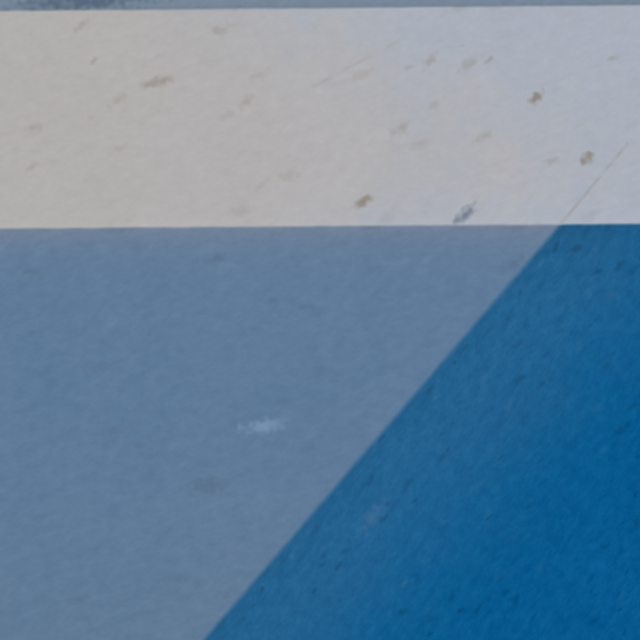
A WebGL 1 fragment shader for this background:

```glsl
precision highp float;
// Painted wall: a pale horizontal band over slate paint, cut by a deep blue
// wedge. Half-plane distances split the fields; gradient noise gives the
// mottling and pitted grain, and hashed cells scatter small slanted flecks.

uniform vec2 u_resolution;

const vec3 PALE_COOL = vec3(0.662, 0.690, 0.738);
const vec3 PALE_WARM = vec3(0.692, 0.687, 0.698);
const vec3 SLATE = vec3(0.370, 0.480, 0.600);
const vec3 SLATE_DUSTY = vec3(0.460, 0.515, 0.592);
const vec3 BLUE_EDGE = vec3(0.145, 0.383, 0.562);
const vec3 BLUE_DEEP = vec3(0.028, 0.344, 0.552);
const vec3 TOP_STRIP = vec3(0.470, 0.535, 0.605);
const vec3 OCHRE = vec3(0.520, 0.480, 0.425);
const vec3 SHADE = vec3(0.300, 0.360, 0.450);
const vec3 CHALK = vec3(0.480, 0.590, 0.710);

const vec2 BAND_BOTTOM = vec2(0.643, 0.007);  // height at left, slope
const vec2 BAND_TOP = vec2(0.983, 0.009);
const vec2 WEDGE_FOOT = vec2(0.319, 0.0);
const vec2 WEDGE_DIR = vec2(0.651, 0.759);
const float BAND_SOFT = 0.0034;
const float WEDGE_SOFT = 0.0060;
const float GRAIN = 0.034;
const float MOTTLE = 0.018;

vec2 hash2(vec2 p) {
  p = vec2(dot(p, vec2(127.1, 311.7)), dot(p, vec2(269.5, 183.3)));
  return fract(sin(p) * 43758.55);
}

float corner(vec2 cell, vec2 f, vec2 o) {
  return dot(hash2(cell + o) * 2.0 - 1.0, f - o);
}

float gradientNoise(vec2 p) {
  vec2 i = floor(p), f = p - i;
  vec2 w = f * f * f * (f * (f * 6.0 - 15.0) + 10.0);
  float low = mix(corner(i, f, vec2(0.0)), corner(i, f, vec2(1.0, 0.0)), w.x);
  float high = mix(corner(i, f, vec2(0.0, 1.0)), corner(i, f, vec2(1.0)), w.x);
  return mix(low, high, w.y);
}

float fbm(vec2 p) {
  float sum = 0.0, amp = 0.6;
  for (int k = 0; k < 3; k++) {
    sum += amp * gradientNoise(p);
    p = p * 2.03 + 17.3;
    amp *= 0.75;
  }
  return sum;
}

// Coordinates along and across a direction
vec2 turned(vec2 p, float angle) {
  float c = cos(angle), s = sin(angle);
  return vec2(c * p.x + s * p.y, c * p.y - s * p.x);
}

// Blurred ragged dab with half-length and half-width in size
float dab(vec2 p, vec2 center, float angle, vec2 size) {
  vec2 q = turned(p - center, angle) / size;
  float ragged = 1.0 * gradientNoise(p * 95.0);
  return 1.0 - smoothstep(0.0, 1.5, length(q) + ragged);
}

// One randomly present dab per cell, searched over neighbouring cells
float flecks(vec2 p, float density, float angle, float amount) {
  vec2 cell = floor(p * density);
  float cover = 0.0;
  for (int j = -1; j <= 1; j++) {
    for (int i = -1; i <= 1; i++) {
      vec2 id = cell + vec2(float(i), float(j));
      vec2 h = hash2(id + 5.7), g = hash2(id + 31.1);
      vec2 size = vec2(0.26, 0.11) * (0.5 + g.x) / density;
      float mark = dab(p, (id + h) / density, angle + (g.y - 0.5) * 0.8, size);
      cover = max(cover, mark * step(fract(h.x * 7.0 + g.y), amount) * (0.2 + 0.8 * h.y));
    }
  }
  return cover;
}

// Thin broken scratch between two points
float scratch(vec2 p, vec2 a, vec2 b) {
  vec2 d = b - a;
  float t = clamp(dot(p - a, d) / dot(d, d), 0.0, 1.0);
  float broken = clamp(0.55 + 1.6 * gradientNoise(p * 45.0), 0.0, 1.0);
  return broken * (1.0 - smoothstep(0.0, 0.0050, length(p - a - t * d)));
}

void main() {
  vec2 p = gl_FragCoord.xy / u_resolution;
  float pixel = 0.8 / u_resolution.y;
  float bandSoft = max(BAND_SOFT, pixel), wedgeSoft = max(WEDGE_SOFT, pixel);
  float wobble = 0.0010 * gradientNoise(p * 30.0);

  // Signed distances of the painted fields
  float aboveBottom = p.y - BAND_BOTTOM.x - BAND_BOTTOM.y * p.x + wobble;
  float aboveTop = p.y - BAND_TOP.x - BAND_TOP.y * p.x + wobble;
  float wedge = dot(p - WEDGE_FOOT, vec2(WEDGE_DIR.y, -WEDGE_DIR.x)) + wobble;

  // Shared surface texture
  float mottle = fbm(p * 7.0);
  float pitted = fbm(turned(p, 0.35) * vec2(40.0, 66.0));
  float steep = fbm(turned(p, 0.95) * vec2(40.0, 70.0));

  // Slate field, dustier beneath the band and duller toward the foot
  float dusty = exp(-abs(aboveBottom) * 32.0);
  vec3 slate = mix(SLATE, SLATE_DUSTY, 0.90 * dusty);
  slate += vec3(0.008, 0.000, -0.012) * (1.0 - smoothstep(0.0, 0.4, p.y));
  slate += vec3(1.0, 0.7, 0.45) * MOTTLE * mottle + GRAIN * pitted;
  slate = mix(slate, SHADE, 0.24 * flecks(p, 15.0, 0.2, 0.30));
  slate = mix(slate, CHALK, 0.18 * flecks(p + 3.4, 19.0, 0.5, 0.18));
  slate = mix(slate, CHALK, 0.75 * dab(p, vec2(0.413, 0.334), 0.1, vec2(0.034, 0.011)));
  slate = mix(slate, SHADE, 0.28 * dab(p, vec2(0.325, 0.242), 0.15, vec2(0.036, 0.014)));

  // Blue wedge, greyer along its slanted edge
  vec3 blue = mix(BLUE_EDGE, BLUE_DEEP, smoothstep(0.03, 0.34, wedge + 0.08 * mottle));
  blue *= 1.0 - 0.08 * dusty - 0.05 * exp(-abs(wedge) * 60.0);
  blue += vec3(0.7, 1.0, 1.0) * (MOTTLE * mottle + 1.6 * GRAIN * steep);
  blue = mix(blue, blue * 0.74, 0.55 * flecks(p + 1.7, 28.0, 0.9, 0.45));
  blue = mix(blue, SLATE, 0.20 * flecks(p + 6.2, 24.0, 1.0, 0.25));
  blue = mix(blue, SLATE, 0.32 * dab(p, vec2(0.582, 0.193), 0.9, vec2(0.034, 0.011)));

  // Pale band, cooler toward its upper right and stained with ochre
  float warmth = 1.0 - smoothstep(0.55, 1.20, p.x + 1.8 * abs(p.y - 0.77) - 0.4 * mottle);
  vec3 pale = mix(PALE_COOL, PALE_WARM, warmth);
  pale -= vec3(0.0, 0.003, 0.018) * warmth * (1.0 - smoothstep(0.1, 0.7, p.x));
  pale += MOTTLE * mottle * vec3(0.6, 0.7, 0.9) + 0.8 * GRAIN * pitted;
  pale = mix(pale, OCHRE, 0.30 * flecks(p + 0.3, 19.0, 0.5, 0.36));
  float stains = dab(p, vec2(0.837, 0.847), 0.8, vec2(0.015, 0.007));
  stains = max(stains, dab(p, vec2(0.918, 0.753), 0.4, vec2(0.013, 0.008)));
  stains = max(stains, dab(p, vec2(0.567, 0.685), 0.5, vec2(0.016, 0.007)));
  stains = max(stains, 0.6 * dab(p, vec2(0.247, 0.872), 0.25, vec2(0.024, 0.008)));
  pale = mix(pale, OCHRE, 0.75 * stains);
  pale = mix(pale, SHADE, 0.60 * dab(p, vec2(0.726, 0.664), 0.75, vec2(0.022, 0.008)));
  float lines = scratch(p, vec2(0.878, 0.652), vec2(0.980, 0.775));
  lines = max(lines, 0.4 * scratch(p, vec2(0.49, 0.865), vec2(0.63, 0.940)));
  pale = mix(pale, OCHRE, 0.34 * lines);
  pale += 0.015 * exp(-abs(aboveBottom) * 110.0);

  // Narrow strip above, with a smudge near the left
  vec3 strip = TOP_STRIP + GRAIN * pitted;
  strip = mix(strip, SHADE, 0.70 * dab(p, vec2(0.13, 0.998), 0.05, vec2(0.10, 0.014)));
  strip *= 1.0 - 0.08 * exp(-abs(aboveTop) * 250.0);

  vec3 color = mix(slate, blue, smoothstep(-wedgeSoft, wedgeSoft, wedge));
  color = mix(color, pale, smoothstep(-bandSoft, bandSoft, aboveBottom));
  color = mix(color, strip, smoothstep(-bandSoft, bandSoft, aboveTop));
  gl_FragColor = vec4(clamp(color, 0.0, 1.0), 1.0);
}
```
